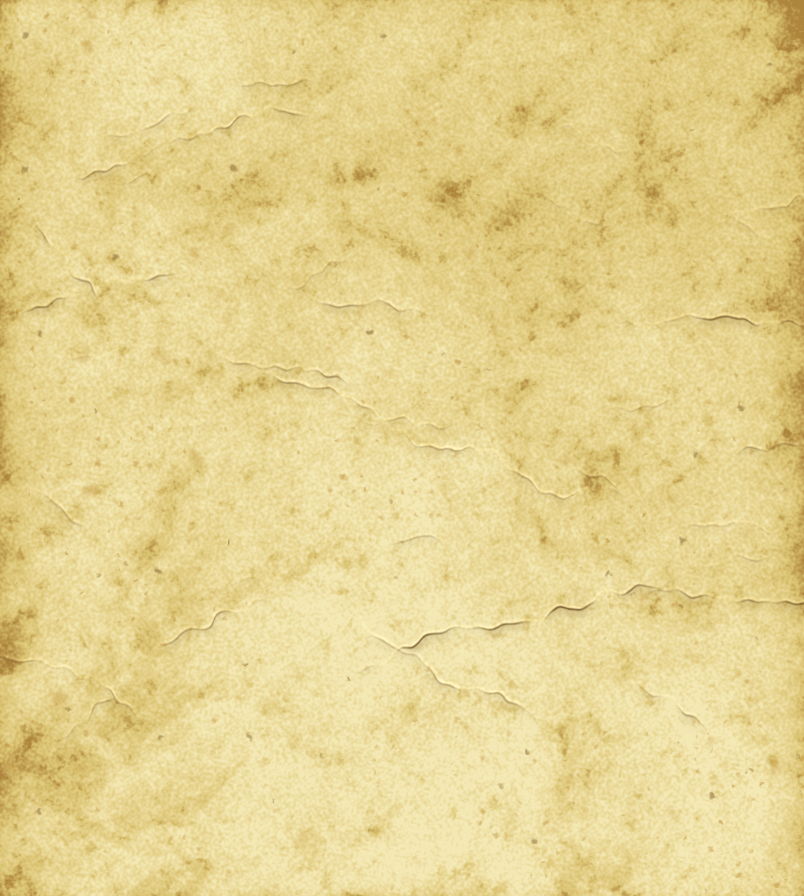
Give the GLSL for this texture, as a Shadertoy shader.

```glsl
// Aged yellow parchment: layered gradient noise sets a stain depth that is
// mapped to a cream-to-brown ramp, then rust specks, worn edges and
// raised, cracked creases are laid over it.
#define BASE_DEPTH 0.27
#define CLOUD_AMOUNT 0.66
#define MOTTLE_AMOUNT 0.55
#define FLECK_AMOUNT 0.36
#define GRAIN_AMOUNT 0.46
#define EDGE_WIDTH 0.022
#define EDGE_DEPTH 1.0
#define SPECK_DEPTH 0.55
#define CREASE_COUNT 34
#define CREASE_WIDTH 0.0015
#define CREASE_LIGHT 0.11
#define CREASE_DARK 0.5

const vec3 CREAM = vec3(0.955, 0.91, 0.705);
const vec3 STRAW = vec3(0.908, 0.835, 0.57);
const vec3 OCHRE = vec3(0.85, 0.758, 0.44);
const vec3 BROWN = vec3(0.68, 0.52, 0.24);
const vec3 RUST = vec3(0.74, 0.55, 0.20);
const mat2 OCTAVE_TURN = mat2(1.6, 1.2, -1.2, 1.6);

mat2 rotation(float a) { return mat2(cos(a), -sin(a), sin(a), cos(a)); }

vec2 hash2(vec2 p) {
    vec3 q = fract(vec3(p.xyx) * vec3(0.1031, 0.1030, 0.0973));
    q += dot(q, q.yzx + 33.33);
    return fract((q.xx + q.yz) * q.zy);
}

float gradientDot(vec2 cell, vec2 f, vec2 corner) {
    float angle = 6.2832 * hash2(cell + corner).x;
    return dot(vec2(cos(angle), sin(angle)), f - corner);
}

// Gradient noise, about -0.7 to 0.7
float noise(vec2 p) {
    vec2 i = floor(p), f = p - i, e = vec2(0.0, 1.0);
    vec2 u = f * f * f * (f * (f * 6.0 - 15.0) + 10.0);
    return mix(mix(gradientDot(i, f, e.xx), gradientDot(i, f, e.yx), u.x),
               mix(gradientDot(i, f, e.xy), gradientDot(i, f, e.yy), u.x), u.y);
}

float fbm(vec2 p) {
    float sum = 0.0, amp = 0.6;
    for (int i = 0; i < 5; i++, amp *= 0.58, p = OCTAVE_TURN * p + 17.3)
        sum += amp * noise(p);
    return sum;
}

// Ragged specks, one candidate per cell; most cells stay empty
float specks(vec2 p, float scale, float chance, float softness) {
    vec2 q = p * scale + scale;
    q += 0.22 * vec2(noise(q * 3.0), noise(q * 3.0 + 40.0));
    float cover = 0.0;
    for (int k = 0; k < 9; k++) {
        vec2 id = floor(q) + vec2(k % 3 - 1, k / 3 - 1);
        vec2 place = hash2(id), kind = hash2(id + 71.0);
        vec2 d = rotation(6.2832 * kind.y) * (q - id - 0.2 - 0.6 * place) * vec2(0.9, 1.2);
        float radius = mix(0.12, 0.32, place.x * place.y);
        float spot = 1.0 - smoothstep(radius * (1.0 - softness), radius * 1.3, length(d));
        cover = max(cover, spot * step(kind.x, chance) * (0.4 + 0.6 * place.y));
    }
    return cover;
}

// Creases: x is the lit ridge, y the dark crack beneath it
vec2 creases(vec2 p, float aspect) {
    vec2 shade = vec2(0.0);
    float width = max(CREASE_WIDTH, 0.6 / iResolution.y);
    for (int i = 0; i < CREASE_COUNT; i++) {
        float n = float(i);
        vec2 a = hash2(vec2(n, 5.0)), b = hash2(vec2(n, 23.0));
        vec2 center = vec2(a.x * aspect, fract(n * 0.618) * 0.72 + 0.2);
        vec2 q = rotation(mix(-0.55, 0.4, a.y)) * (p - center);
        float reach = mix(0.04, 0.2, b.x * b.x);
        float bend = 0.045 * noise(vec2(q.x * 9.0, n * 3.7)) + 0.012 * noise(vec2(q.x * 45.0, n * 5.3));
        float d = (q.y - bend) / width;
        float fade = 1.0 - smoothstep(0.55, 1.0, abs(q.x) / reach);
        float wear = smoothstep(-0.3, 0.3, noise(vec2(q.x * 24.0, n * 2.1)));
        float ridge = exp(-0.6 * (d - 1.0) * (d - 1.0));
        float crack = exp(-1.2 * (d + 0.6) * (d + 0.6)) + 0.2 * exp(-0.06 * (d + 3.0) * (d + 3.0));
        shade += fade * mix(0.4, 1.0, b.x) * vec2(ridge * (0.4 + 0.6 * wear), crack * wear * mix(0.3, 1.0, b.y));
    }
    return min(shade, 1.0);
}

vec3 paperRamp(float depth) {
    vec3 color = mix(CREAM, STRAW, clamp(depth / 0.45, 0.0, 1.0));
    color = mix(color, OCHRE, clamp((depth - 0.45) / 0.5, 0.0, 1.0));
    return mix(color, BROWN, clamp((depth - 0.95) / 0.8, 0.0, 1.0));
}

void mainImage(out vec4 fragColor, in vec2 fragCoord) {
    vec2 p = fragCoord / iResolution.y;
    float aspect = iResolution.x / iResolution.y;

    // Broad clouds, darker toward the upper right, and blotchy stains
    float clouds = fbm(p * 3.2 + 4.0), mottle = fbm(p * 13.0 + 2.0 * clouds);
    vec2 toStain = (p - vec2(0.62 * aspect, 0.62)) * vec2(2.4, 3.2);
    float depth = BASE_DEPTH + CLOUD_AMOUNT * clouds + 0.22 * (p.y - 0.5);
    depth += 0.19 * exp(-dot(toStain, toStain)) + 0.17 * smoothstep(0.9, 1.7, p.x + p.y);
    depth += MOTTLE_AMOUNT * mottle * (0.55 + 0.5 * smoothstep(-0.15, 0.3, clouds));
    depth += 0.28 * smoothstep(0.12, 0.4, mottle + 0.5 * clouds);

    // Small flecks and fine paper tooth, turned off the pixel axes
    float fleck = fbm(rotation(0.5) * p * 48.0 + 31.0);
    depth += FLECK_AMOUNT * (fleck + smoothstep(0.2, 0.45, fleck + 0.4 * mottle));
    depth += GRAIN_AMOUNT * (noise(rotation(0.6) * p * 250.0) + 0.5 * noise(rotation(1.1) * p * 140.0));

    // Worn, ragged borders
    float side = min(p.x, aspect - p.x), rim = min(p.y, 1.0 - p.y);
    float ragged = clamp(0.65 + 1.5 * fbm(p * 11.0 + 60.0), 0.1, 1.5);
    depth += EDGE_DEPTH * ragged * (exp(-side / EDGE_WIDTH) + 0.5 * exp(-rim / (0.3 * EDGE_WIDTH)));
    depth += 0.18 * exp(-side / 0.08);
    vec3 color = paperRamp(depth);

    // Rust specks gather in patches and near the sides
    float gather = smoothstep(-0.25, 0.35, noise(p * 5.0 + 9.0) + 0.4 * exp(-side / 0.06));
    float rust = max(specks(p, 70.0, 0.2, 0.8), 0.7 * specks(p, 26.0, 0.17, 0.95));
    color = mix(color, RUST, SPECK_DEPTH * rust * (0.25 + 0.75 * gather));
    color = mix(color, BROWN * 0.8, 0.6 * specks(p, 60.0, 0.014, 0.7));

    vec2 fold = creases(p, aspect);
    color = (color + CREASE_LIGHT * fold.x) * (1.0 - CREASE_DARK * fold.y * vec3(0.85, 1.0, 1.2));
    fragColor = vec4(clamp(color, 0.0, 1.0), 1.0);
}
```
